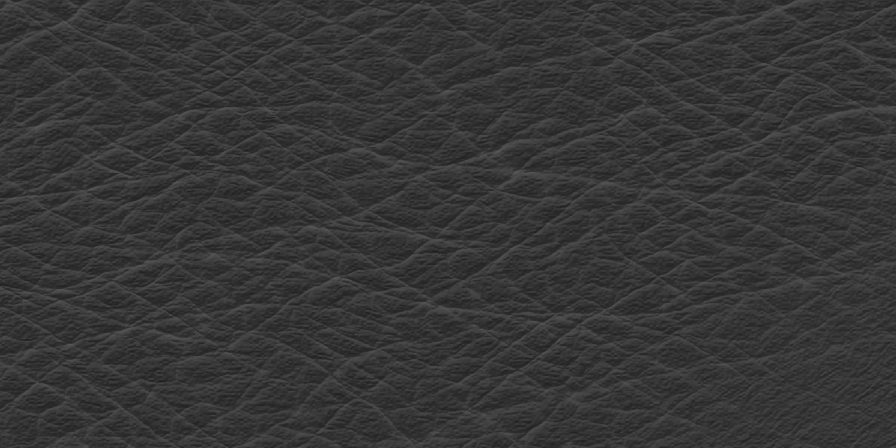
This texture is drawn by a Shadertoy shader. Its source:

```glsl
// Dark grey leather: flattened pebbles cut by crossing diagonal creases and
// long shallow folds, fading into fine slanted wrinkles at the lower right.
// A height field is built from noise and cells, then lit from above.

const vec3  LEATHER_TINT  = vec3(1.0, 1.0, 1.0);
const float MID_TONE      = 0.213;
const float SLOPE_TONE    = 0.080;   // contrast of the lit and shaded sides
const float CREASE_LIFT   = 0.045;   // worn, lighter hollows
const float MEAN_HEIGHT   = 0.12;
const float SLOPE_GAIN    = 0.014;
const vec2  LIGHT_STEP    = vec2(-0.0010, 0.0028);
const vec2  PEBBLE_FREQ   = vec2(10.0, 18.0);
const vec2  WRINKLE_FREQ  = vec2(45.0, 105.0);
const vec2  GRAIN_FREQ    = vec2(150.0, 210.0);
const float DIAGONAL      = 0.52;    // crease angle in radians
const float DIAGONAL_GAP  = 0.060;
const float FOLD_GAP      = 0.15;

float hash(vec2 p) {
    return fract(sin(dot(p, vec2(127.1, 311.7))) * 43758.5453);
}

float noise(vec2 p) {
    vec2 i = floor(p), f = fract(p);
    f = f * f * (3.0 - 2.0 * f);
    return mix(mix(hash(i), hash(i + vec2(1, 0)), f.x),
               mix(hash(i + vec2(0, 1)), hash(i + vec2(1, 1)), f.x), f.y);
}

vec2 noise2(vec2 p) {
    return vec2(noise(p), noise(p + 37.4)) - 0.5;
}

vec2 rotate(vec2 p, float angle) {
    float c = cos(angle), s = sin(angle);
    return vec2(c * p.x + s * p.y, c * p.y - s * p.x);
}

// Staggered cells: zero on the borders, rising towards each centre
float pebbles(vec2 p) {
    vec2 base = floor(p);
    float nearest = 9.0, second = 9.0;
    for (int y = -1; y <= 1; y++)
    for (int x = -2; x <= 1; x++) {
        vec2 cell = base + vec2(x, y);
        vec2 centre = cell + 0.7 * vec2(hash(cell), hash(cell + 19.7));
        centre.x += 0.5 * mod(cell.y, 2.0);
        float d = length(p - centre);
        second = min(second, max(nearest, d));
        nearest = min(nearest, d);
    }
    return 1.0 - exp(-4.0 * (second - nearest));
}

// Wavering parallel grooves that come and go along their length;
// each is a broad valley with a narrow cut at the bottom
float creases(vec2 p, float angle, float gap, float sharpness, float seed) {
    vec2 q = rotate(p, angle) / gap;
    q.y += 1.0 * noise(q * vec2(0.3, 0.4) + seed);
    float line = floor(q.y);
    float d = fract(q.y) - 0.5;
    float strength = smoothstep(0.2, 0.65, noise(vec2(q.x * 0.35, line * 7.3) + seed));
    float valley = exp(-d * d * sharpness);
    return strength * (0.6 * valley + 0.4 * pow(valley, 9.0));
}

float leatherHeight(vec2 p) {
    vec2 q = p + 0.06 * noise2(p * 2.7) + 0.016 * noise2(p * 11.0)
               + 0.006 * noise2(p * 42.0);
    float fine = smoothstep(-0.25, 0.35, p.x - 1.35 - 1.2 * p.y);

    float dome = pebbles(rotate(q, 0.06) * PEBBLE_FREQ);

    float groove = creases(q, DIAGONAL, DIAGONAL_GAP, 36.0, 3.1);
    groove = max(groove, creases(q, -DIAGONAL, DIAGONAL_GAP, 36.0, 41.7));
    float fold = max(creases(q, -0.13, FOLD_GAP, 220.0, 11.3),
                     creases(q, 0.22, FOLD_GAP, 220.0, 67.9));

    // Small wrinkles turn towards the diagonal in the fine area
    float wrinkle = mix(noise(q * WRINKLE_FREQ),
                        noise(rotate(q, 0.65) * WRINKLE_FREQ * 0.85), fine);
    wrinkle = abs(2.0 * wrinkle - 1.0);
    float grain = noise(p * GRAIN_FREQ) - 0.5;

    float relief = 0.6 * dome - 0.65 * groove;
    return mix(relief, 0.3 * relief + 0.09, fine) - 0.65 * fold * (1.0 - 0.5 * fine)
         + 0.30 * (wrinkle - 0.4) + 0.34 * grain;
}

void mainImage(out vec4 fragColor, in vec2 fragCoord) {
    vec2 p = fragCoord / iResolution.y;
    float h = leatherHeight(p);

    // Surfaces falling away towards the light are bright
    float slope = (h - leatherHeight(p + LIGHT_STEP)) / length(LIGHT_STEP);
    float lit = slope * SLOPE_GAIN;
    lit /= 1.0 + 0.5 * abs(lit);

    float tone = MID_TONE + SLOPE_TONE * lit + CREASE_LIFT * (MEAN_HEIGHT - h);
    fragColor = vec4(LEATHER_TINT * clamp(tone, 0.10, 0.38), 1.0);
}
```
